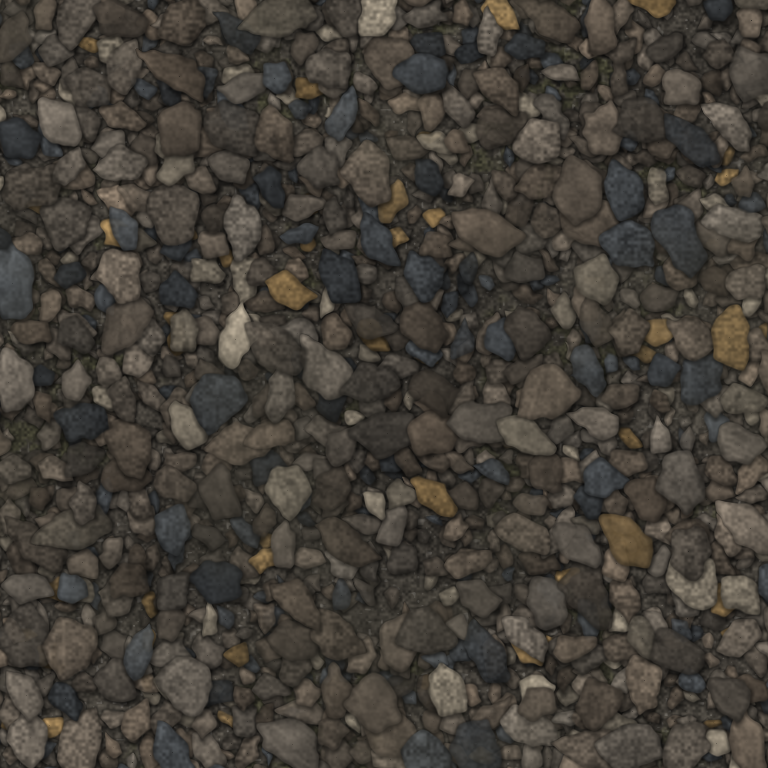
Write a WebGL 2 fragment shader that draws this texture.

```glsl
#version 300 es
precision highp float;

uniform vec2 u_resolution;
out vec4 fragColor;

#define COARSE_CELLS 15.0
#define LAYERS 3
#define LAYER_RATIO 1.6
#define COVERAGE 0.80
#define SIDES 5
#define LEAN -0.9
#define EDGE 0.0016
#define SHADOW_REACH 0.009
#define SHADOW_DEPTH 0.50
#define GRIT_SCALE 270.0
#define MOSS_AMOUNT 0.55
#define EXPOSURE 1.0

const float TAU = 6.28319;
const vec2 LIGHT = vec2(-0.5, 0.866);

float hash(vec2 p) {
    return fract(sin(dot(p, vec2(127.1, 311.7))) * 43758.5453);
}

float noise(vec2 p) {
    vec2 i = floor(p), f = fract(p);
    f = f * f * (3.0 - 2.0 * f);
    float low = mix(hash(i), hash(i + vec2(1, 0)), f.x);
    float high = mix(hash(i + vec2(0, 1)), hash(i + vec2(1, 1)), f.x);
    return mix(low, high, f.y);
}

float fbm(vec2 p) {
    float sum = 0.0, amp = 0.5;
    for (int i = 0; i < 4; i++) {
        sum += amp * noise(p);
        p = mat2(1.6, 1.2, -1.2, 1.6) * p + 5.3;
        amp *= 0.5;
    }
    return sum / 0.9375;
}

// Sandy bed between the stones, with pale specks and patches of moss
vec3 bedColour(vec2 uv) {
    float grit = noise(uv * GRIT_SCALE);
    float lumps = fbm(uv * 70.0);
    vec3 bed = vec3(0.245, 0.230, 0.207) * (0.42 + 0.62 * lumps + 0.55 * grit);
    bed += 0.12 * smoothstep(0.76, 0.98, noise(uv * GRIT_SCALE * 0.7 + 31.0));
    float moss = smoothstep(0.52, 0.72, fbm(uv * 9.0 + 40.0)) * smoothstep(0.35, 0.65, lumps);
    return mix(bed, vec3(0.19, 0.195, 0.12) * (0.5 + grit), MOSS_AMOUNT * moss);
}

// Mostly brown-grey, with some slate, ochre and pale stones
vec3 stoneColour(float kind, float tone) {
    vec3 c = mix(vec3(0.325, 0.305, 0.278), vec3(0.345, 0.305, 0.262), fract(kind * 17.0));
    if (kind < 0.13) c = vec3(0.225, 0.235, 0.243);
    else if (kind > 0.95) c = vec3(0.445, 0.365, 0.245);
    else if (kind > 0.87) c = vec3(0.435, 0.405, 0.355);
    return c * mix(0.76, 1.26, tone);
}

// Rounded polygon gauge: 1 on the outline, smaller inside
float gauge(vec2 p, vec2 id) {
    float sum = 0.0;
    for (int k = 0; k < SIDES; k++) {
        float n = float(k);
        float angle = (n + 0.6 * (hash(id + n * 3.1) - 0.5)) * TAU / float(SIDES);
        float reach = mix(0.78, 1.08, hash(id + n * 5.7 + 9.0));
        float x = max(dot(p, vec2(cos(angle), sin(angle))) / reach, 0.0);
        x *= x;
        x *= x;
        sum += x * x;
    }
    return pow(max(sum, 1e-8), 0.125);
}

// Paints one scattered layer of stones over the ground
vec3 paintStones(vec3 ground, vec2 uv, float cells, float seed) {
    vec2 warp = vec2(noise(uv * 75.0), noise(uv * 75.0 + 19.0)) - 0.5;
    vec2 pos = uv + warp * 0.006;
    vec2 base = floor(pos * cells);
    float grain = noise(uv * GRIT_SCALE * 0.85 + seed);
    float mottle = fbm(uv * 48.0 + seed);

    for (int j = -1; j <= 1; j++)
    for (int i = -1; i <= 1; i++) {
        vec2 cell = base + vec2(i, j);
        vec2 id = cell + seed;
        if (hash(id + 2.3) > COVERAGE) continue;

        vec2 jitter = vec2(hash(id + 11.0), hash(id + 23.0));
        vec2 rel = pos - (cell + mix(vec2(0.2), vec2(0.8), jitter)) / cells;
        float radius = mix(0.32, 0.56, hash(id + 37.0)) / cells;
        if (length(rel) > radius * 1.9 + SHADOW_REACH) continue;

        // Turn and stretch into the frame of the stone
        float turn = LEAN + 2.6 * (hash(id + 41.0) - 0.5);
        float stretch = mix(1.02, 1.42, hash(id + 53.0));
        float c = cos(turn), s = sin(turn);
        vec2 local = mat2(c, -s, s, c) * rel;
        float g = gauge(local / (radius * vec2(stretch, 1.0 / stretch)), id);
        float dist = length(rel) * (1.0 - 1.0 / max(g, 0.02));

        // Contact shadow, deeper on the side away from the light
        float facing = dot(rel, LIGHT) / (length(rel) + 1e-4);
        float shade = 1.0 - smoothstep(-0.001, SHADOW_REACH * (0.7 - 0.3 * facing), dist);
        ground *= 1.0 - SHADOW_DEPTH * shade * (0.8 - 0.2 * facing);

        // Worn surface: streaks, mottling, grain and a gentle dome
        float kind = hash(id + 67.0);
        float streak = noise(local * vec2(45.0, 190.0) + id);
        float rough = mix(0.15, 0.55, hash(id + 71.0));
        vec3 stone = stoneColour(kind, hash(id + 83.0));
        stone *= 1.0 + 0.5 * (mottle - 0.5) + 0.16 * (streak - 0.5) + rough * (grain - 0.5);
        stone *= 1.0 + 0.11 * dot(rel, LIGHT) / radius;
        stone *= mix(0.76, 1.05, smoothstep(0.0, 0.008, -dist));

        float buried = mix(0.68, 1.0, smoothstep(0.0, 0.5, hash(id + 97.0)));
        float mask = 1.0 - smoothstep(-EDGE, EDGE, dist);
        ground = mix(ground, stone, mask * buried);
    }
    return ground;
}

void main() {
    vec2 uv = gl_FragCoord.xy / u_resolution.y;
    vec3 colour = bedColour(uv);

    // Small stones first, the largest on top
    for (int layer = LAYERS - 1; layer >= 0; layer--) {
        float cells = COARSE_CELLS * pow(LAYER_RATIO, float(layer));
        colour = paintStones(colour, uv, cells, 113.0 * float(layer + 1));
    }

    // Broad dust and damp over everything
    float damp = fbm(uv * 3.2 + 7.0);
    colour *= 1.0 + 0.4 * (damp - 0.5);
    colour = mix(colour, vec3(0.25, 0.24, 0.20), 0.22 * smoothstep(0.5, 0.75, fbm(uv * 6.0 + 61.0)));
    fragColor = vec4(colour * EXPOSURE, 1.0);
}
```
